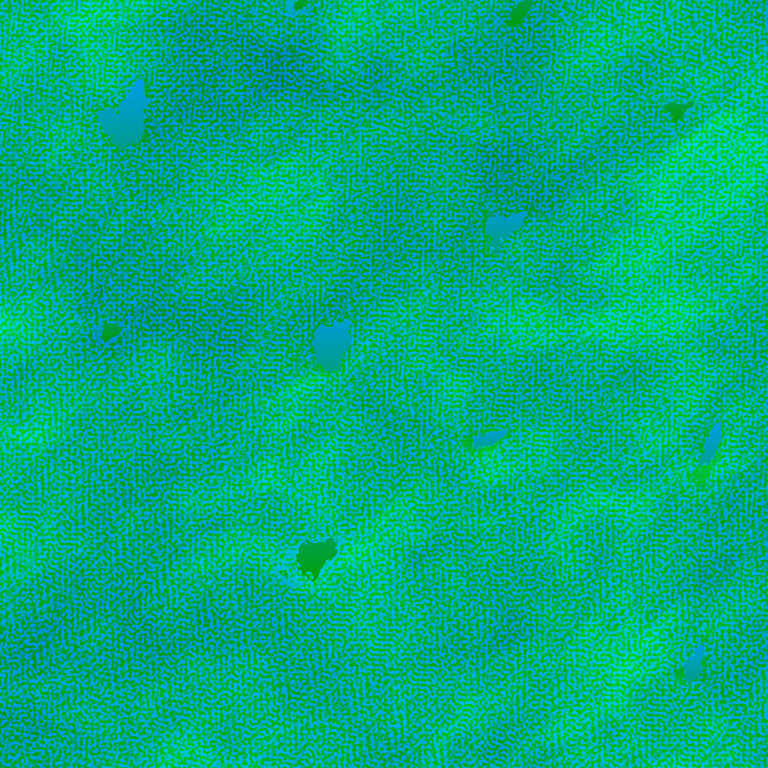
Write a WebGL 1 fragment shader that draws this texture.

```glsl
precision highp float;
uniform vec2 u_resolution;

const float GRAIN_CELLS = 512.0;
const int POOL_COUNT = 11;

float hash(vec2 p) {
  return fract(sin(dot(p, vec2(127.1, 311.7))) * 43758.5453);
}

mat2 rotation(float angle) {
  float c = cos(angle), s = sin(angle);
  return mat2(c, -s, s, c);
}

float valueNoise(vec2 p) {
  vec2 cell = floor(p), f = fract(p);
  f = f * f * (3.0 - 2.0 * f);
  float low = mix(hash(cell), hash(cell + vec2(1.0, 0.0)), f.x);
  float high = mix(hash(cell + vec2(0.0, 1.0)), hash(cell + 1.0), f.x);
  return mix(low, high, f.y);
}

float fbm(vec2 p) {
  float sum = 0.0, weight = 0.5;
  for (int i = 0; i < 5; i++) {
    sum += weight * valueNoise(p);
    p = rotation(0.5) * p * 2.03 + 17.3;
    weight *= 0.5;
  }
  return sum / 0.97;
}

// Band-pass noise (narrow minus wide blur) that links into winding worms,
// spread evenly over 0 to 1
float mazeGrain(vec2 p) {
  vec2 cell = floor(p);
  float sum = 0.0;
  for (int y = -2; y <= 2; y++) {
    for (int x = -2; x <= 2; x++) {
      vec2 neighbour = cell + vec2(float(x), float(y));
      vec2 gap = neighbour + 0.5 - p;
      float r2 = dot(gap, gap);
      float weight = exp(-0.6 * r2) - 0.479 * exp(-0.25 * r2);
      sum += weight * (hash(neighbour) - 0.5);
    }
  }
  return 1.0 / (1.0 + exp(-8.8 * sum));
}

// Soft cloth-like shading, loosely stretched along the rising diagonal
float cloudShade(vec2 uv) {
  vec2 warp = vec2(fbm(uv * 4.0 + 4.0), fbm(uv * 4.0 + 31.0)) - 0.5;
  vec2 p = rotation(0.55) * (uv + 0.16 * warp);
  float broad = fbm(p * vec2(4.0, 6.5) + 8.0) - 0.5;
  float patches = fbm(p * vec2(10.0, 17.0) + 71.0) - 0.5;
  float mottle = fbm(p * vec2(30.0, 42.0) + 13.0) - 0.5;
  float fold = abs(fbm(p * vec2(3.0, 7.0) + 53.0) - 0.5);
  float crease = 1.0 - smoothstep(0.0, 0.05, fold);
  float glow = smoothstep(0.1, 0.32, broad + 0.4 * patches);
  return 0.23 * broad + 0.17 * patches + 0.07 * mottle
       + 0.06 * glow - 0.02 * crease;
}

// Signed distance to a ragged, tapered blob
float poolDistance(vec2 offset, vec2 radii, float angle, float seed) {
  vec2 p = rotation(angle) * offset;
  p.y /= clamp(1.0 - 0.6 * p.x / radii.x, 0.35, 1.7);
  float ragged = fbm(offset * 55.0 + seed * 90.0) - 0.5;
  float nicks = valueNoise(offset * 190.0 + seed * 50.0) - 0.5;
  return (length(p / radii) - 1.0 + 1.7 * ragged + 0.45 * nicks) * radii.y;
}

void main() {
  vec2 uv = gl_FragCoord.xy / u_resolution.y;
  float soft = 0.75 / u_resolution.y;
  float blue = mazeGrain(uv * GRAIN_CELLS);
  float green = 0.664 + cloudShade(uv) + 0.015 * (0.5 - blue);

  // Calm pools where the grain gives way to a smooth tone
  for (int i = 0; i < POOL_COUNT; i++) {
    float id = float(i) + 1.0;
    float seed = hash(vec2(id, 7.0));
    vec2 center = fract(vec2(0.13, 0.29) + id * vec2(0.7549, 0.5698));
    vec2 offset = uv - center;
    float size = mix(0.016, 0.05, seed * seed);
    vec2 radii = size * vec2(1.0, mix(0.3, 0.55, hash(vec2(id, 3.0))));
    float angle = mix(0.3, 1.2, hash(vec2(id, 5.0)));
    float d = poolDistance(offset, radii, angle, seed);

    float isBlue = step(0.5, hash(vec2(id, 11.0)));
    float slope = offset.y / size;
    float tone = clamp(mix(0.2, 0.72, isBlue) + 0.2 * slope, 0.08, 0.9);
    float inside = 1.0 - smoothstep(-soft, soft, d);
    float rim = 1.0 - smoothstep(-soft, soft, abs(d - 0.003) - 0.0018);
    rim *= smoothstep(0.4, 0.6, valueNoise(offset * 60.0 + id * 9.0));

    blue = mix(blue, mix(0.85, 0.12, isBlue), 0.8 * rim);
    blue = mix(blue, tone, inside);
    green = mix(green, 0.61, 0.85 * inside);
  }

  gl_FragColor = vec4(0.0, clamp(green, 0.0, 1.0), blue, 1.0);
}
```
